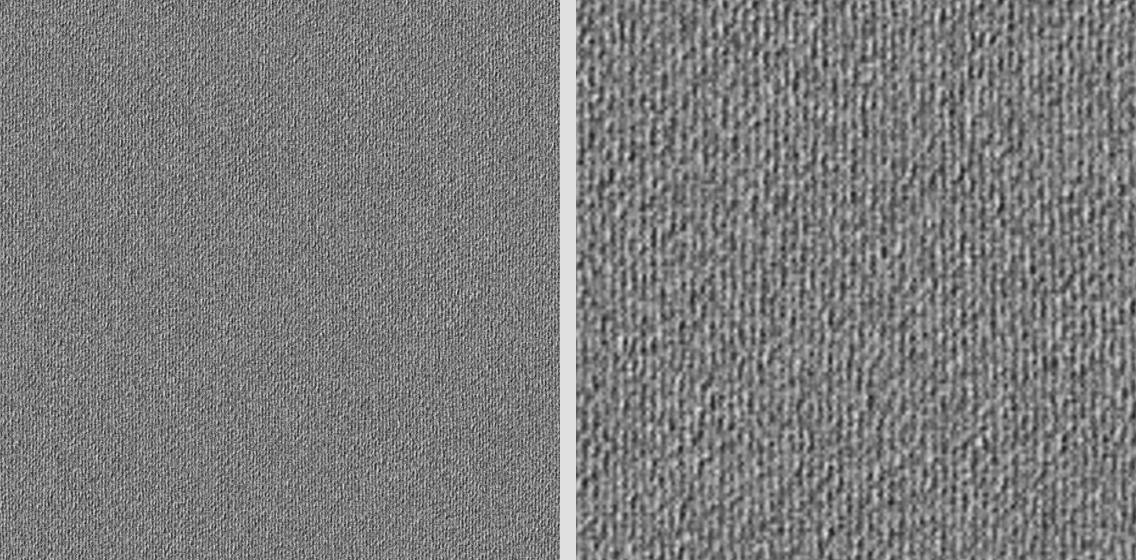
Left, the full canvas; right, a detail of the centre.
A three.js fragment shader for this texture map:

```glsl
varying vec2 vUv;

float hash(vec2 p) {
  vec3 q = fract(vec3(p.xyx) * 0.1031);
  q += dot(q, q.yzx + 33.33);
  return fract((q.x + q.y) * q.z);
}

float noise(vec2 p) {
  vec2 cell = floor(p);
  vec2 f = fract(p);
  f = f * f * (3.0 - 2.0 * f);
  return mix(mix(hash(cell), hash(cell + vec2(1.0, 0.0)), f.x),
             mix(hash(cell + vec2(0.0, 1.0)), hash(cell + 1.0), f.x), f.y);
}

// Soft oval thread bump with a sideways lean
float bump(vec2 d, float lean) {
  d.x -= lean * d.y;
  d /= vec2(0.25, 0.32);
  return exp(-0.5 * dot(d, d));
}

// Straight columns of jittered grains, each lit on its left and shaded on its right
float weave(vec2 p) {
  float relief = 0.0;
  for (int i = -1; i <= 1; i++) {
    float column = floor(p.x) + float(i);
    // The stagger between neighbouring columns drifts along their length
    float y = p.y + 0.5 * mod(column, 2.0) + 1.1 * noise(vec2(column * 3.7, p.y * 0.09));
    for (int j = -1; j <= 1; j++) {
      vec2 id = vec2(column, floor(y) + float(j));
      vec2 jitter = vec2(hash(id + 11.3), hash(id + 47.9)) - 0.5;
      vec2 d = vec2(p.x, y) - id - 0.5 - jitter * vec2(0.32, 0.5);
      float height = mix(0.5, 1.2, hash(id + 83.1));
      float lean = mix(-0.2, 0.45, hash(id + 29.7));
      vec2 lightShift = vec2(0.24, -0.08);
      relief += height * (bump(d + lightShift, lean) - bump(d - lightShift, lean));
    }
  }
  return relief;
}

void main() {
  // Slightly uneven thread spacing
  vec2 warp = vec2(noise(vUv * vec2(20.0, 5.0)), noise(vUv * 12.0 + 31.0)) - 0.5;
  vec2 p = vUv * vec2(168.0, 122.0) + vec2(0.7, 1.2) * warp + 3.0;

  // Patches of stronger and weaker relief, drawn out along the threads
  float patches = noise(vUv * vec2(30.0, 9.0) + 5.0);
  float gray = 0.485 + mix(0.21, 0.29, patches) * weave(p);

  // Fine fibre grain
  gray += 0.3 * (noise(vUv * vec2(460.0, 430.0) + 19.0) - 0.5);
  gl_FragColor = vec4(vec3(clamp(gray, 0.14, 0.88)), 1.0);
}
```
